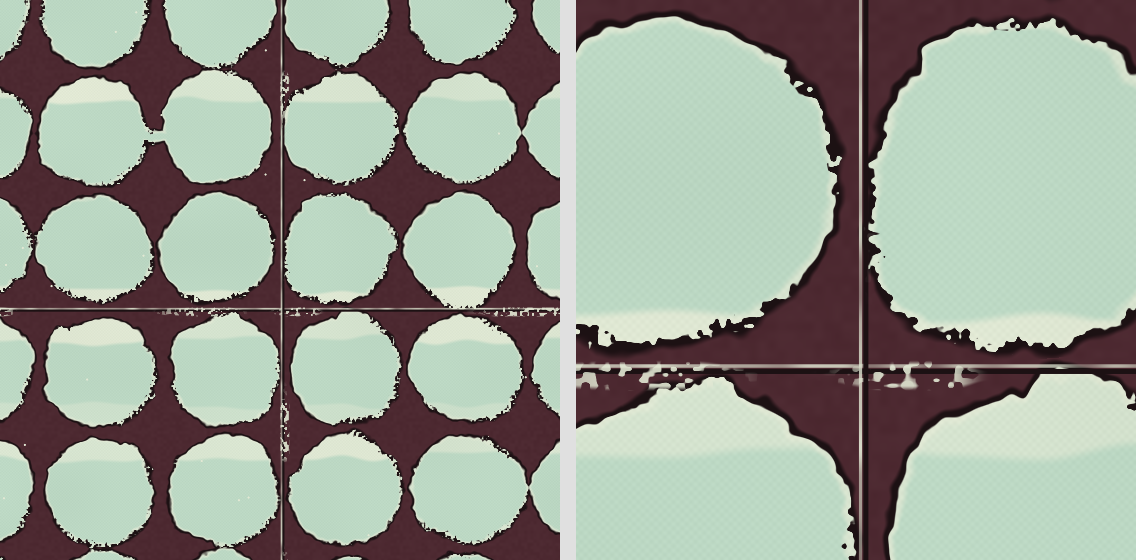
Left, the full canvas; right, a detail of the centre.
Give the GLSL for this pattern, as a WebGL 2 fragment shader.

```glsl
#version 300 es
precision highp float;
// Rows of ragged mint dots printed on plum tiles, with dry-brush edges and worn seams.
uniform vec2 u_resolution;
out vec4 fragColor;

#define PITCH vec2(0.2185, 0.214)   // spacing of the dots
#define FIRST_DOT vec2(0.168, 0.127) // centre of dot (0, 0)
#define RADIUS 0.097
#define LOBES 11.0                  // facets around each dot
#define RAGGED 0.017                // depth of the facets
#define FRINGE 0.013                // reach of the dry-brush edge
#define SEAM vec2(0.5045, 0.447)    // vertical and horizontal tile joints
#define LOWER_SHIFT 0.011           // sideways slip of the tiles below the joint
#define SEED 7.0

const vec3 MINT = vec3(0.735, 0.845, 0.765);
const vec3 PLUM = vec3(0.30, 0.16, 0.19);
const vec3 CREAM = vec3(0.885, 0.91, 0.83);
const vec3 INK = vec3(0.11, 0.065, 0.075);

float hash(vec2 p) {
  vec3 q = fract(vec3(p.xyx) * 0.1031);
  q += dot(q, q.yzx + 33.33);
  return fract((q.x + q.y) * q.z);
}

float noise(vec2 p) {
  vec2 i = floor(p), f = fract(p);
  f = f * f * (3.0 - 2.0 * f);
  return mix(mix(hash(i), hash(i + vec2(1, 0)), f.x),
             mix(hash(i + vec2(0, 1)), hash(i + vec2(1, 1)), f.x), f.y);
}

// Uneven, faceted outline; some facets break off in a sharp step.
float dotDistance(vec2 q, vec2 id) {
  float turn = (atan(q.y, q.x) / 6.28319 + 0.5) * LOBES;
  float k = mod(floor(turn), LOBES), f = fract(turn);
  vec2 key = id * vec2(17.0, 31.0) + SEED;
  float here = hash(key + vec2(k, 0.0));
  float next = hash(key + vec2(mod(k + 1.0, LOBES), 0.0));
  if (hash(key + vec2(k, 5.0)) > 0.8) f = smoothstep(0.35, 0.6, f);
  return length(q) - RADIUS - RAGGED * (mix(here, next, f) - 0.5);
}

vec2 dotCentre(vec2 id) {
  vec2 jitter = vec2(hash(id + SEED), hash(id + SEED + 40.0)) - 0.5;
  float slip = id.y < 1.5 ? LOWER_SHIFT : 0.0;
  return FIRST_DOT + PITCH * id + vec2(slip, 0.0) + 0.005 * jitter;
}

// Pale overlap bands at the top or bottom of a dot, depending on its row.
float paleBand(vec2 q, vec2 id, vec2 uv) {
  bool atTop = id.y == 0.0 || id.y == 1.0 || id.y == 3.0;
  float top = atTop ? mix(0.55, 1.0, hash(id + 61.0)) : 0.0;
  float bottom = id.y == 2.0 ? 0.9 : id.y == 1.0 ? 0.4 : 0.0;
  float wobble = 0.012 * (noise(vec2(uv.x * 18.0, id.y * 9.0)) - 0.5)
               + 0.016 * (hash(id + 83.0) - 0.5);
  return max(top * smoothstep(0.053, 0.061, q.y + wobble),
             bottom * smoothstep(0.066, 0.073, wobble - q.y));
}

// Light and dark hairlines of a joint, with chipped paint along one side.
vec3 drawSeam(vec3 base, float across, float along, float px, float key) {
  float light = 1.0 - smoothstep(0.0007, 0.0007 + px, abs(across + 0.0018));
  float dark = 1.0 - smoothstep(0.0012, 0.0012 + px, abs(across - 0.0014));
  float patches = smoothstep(0.55, 0.75, noise(vec2(along * 13.0, key)));
  float reach = 0.0035 + 0.006 * patches;
  float grain = noise(vec2(along * 230.0, across * 300.0 + key));
  float chips = patches * smoothstep(0.55, 0.68, grain)
              * (1.0 - smoothstep(reach * 0.6, reach, abs(across - 0.004)));
  float wear = mix(0.35, 0.95, noise(vec2(along * 55.0, key + 20.0)));
  vec3 col = mix(base, INK, dark);
  col = mix(col, CREAM, light * wear);
  return mix(col, CREAM, chips * 0.9);
}

void main() {
  vec2 uv = gl_FragCoord.xy / u_resolution;
  float px = 1.0 / min(u_resolution.x, u_resolution.y);

  // Nearest dot among the neighbouring cells
  vec2 cell = floor((uv - FIRST_DOT) / PITCH + 0.5);
  float d = 1.0;
  vec2 id = cell, local = vec2(0.0);
  for (int j = -1; j <= 1; j++)
    for (int i = -1; i <= 1; i++) {
      vec2 n = cell + vec2(i, j), q = uv - dotCentre(n);
      float candidate = dotDistance(q, n);
      if (candidate < d) { d = candidate; id = n; local = q; }
    }

  // Thin paint bridge joining two dots
  vec2 bridge = uv - vec2(0.276, 0.757);
  d = min(d, length(vec2(max(abs(bridge.x) - 0.022, 0.0), bridge.y)) - 0.009);

  // Rough edge, driest towards the lower right
  vec2 side = local / max(length(local), 0.001);
  float dry = smoothstep(0.35, 0.8, noise(uv * 17.0 + SEED) + 0.2 * dot(side, vec2(0.7, -0.7)));
  d += 0.008 * (noise(uv * 55.0) - 0.5) + 0.004 * (noise(uv * 130.0) - 0.5);
  float edge = d + FRINGE * dry * (noise(uv * 290.0) - 0.5);

  // Paint with faint weave, pale bands and rim
  float weave = sin(uv.x * 1200.0) * sin(uv.y * 1200.0);
  vec3 paint = mix(MINT, CREAM, paleBand(local, id, uv));
  paint = mix(paint, CREAM, 0.75 * smoothstep(-0.006, -0.001, d));
  paint += 0.012 * weave + 0.02 * (noise(uv * 9.0) - 0.5);

  // Ground with inked outline
  float outline = 1.0 - smoothstep(0.0025, 0.0055 + 0.003 * dry, d);
  vec3 ground = PLUM + 0.02 * (noise(uv * 180.0) - 0.5);
  ground = mix(ground, INK, outline);
  vec3 col = mix(paint, ground, smoothstep(-px, px, edge));

  // Sparse flecks
  vec2 fleckCell = floor(uv * 60.0);
  vec2 fleckAt = 0.3 + 0.4 * vec2(hash(fleckCell + 11.0), hash(fleckCell + 23.0));
  float fleck = length(fract(uv * 60.0) - fleckAt) / 60.0;
  col = mix(col, CREAM, step(0.993, hash(fleckCell + 3.0)) * (1.0 - smoothstep(0.001, 0.001 + px, fleck)));

  // Tile joints
  col = drawSeam(col, SEAM.y - uv.y, uv.x, px, 3.0);
  col = drawSeam(col, uv.x - SEAM.x, uv.y, px, 9.0);
  fragColor = vec4(col, 1.0);
}
```
